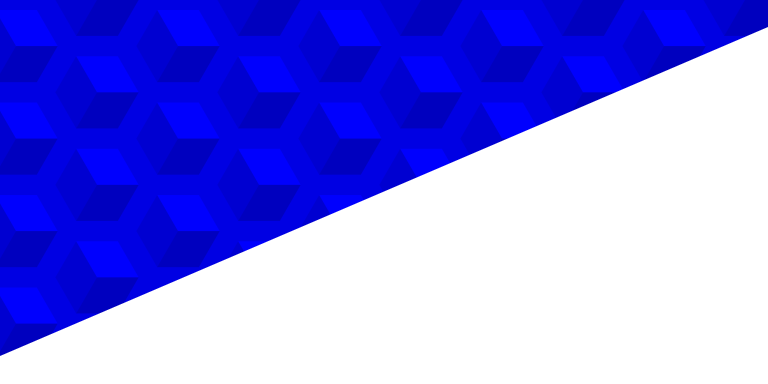
Give the GLSL for this background, as a Shadertoy shader.

```glsl
#define CELL vec2(0.4219, 0.2409)
#define CUBE_CENTRE vec2(0.0417, 0.8800)
#define CUBE_RADIUS 0.1085
#define EDGE_START 0.0729
#define EDGE_SLOPE 0.4284
#define PAPER vec3(1.0)
#define BASE_BLUE vec3(0.0, 0.0, 0.89)
#define TOP_BLUE vec3(0.0, 0.0, 0.995)
#define LEFT_BLUE vec3(0.0, 0.0, 0.82)
#define LOWER_BLUE vec3(0.0, 0.0, 0.75)

// Coverage of the region where the signed distance is negative
float coverage(float dist, float pixel) {
    return clamp(0.5 - dist / pixel, 0.0, 1.0);
}

// Offset from the nearest centre of a staggered lattice
vec2 nearestCentre(vec2 p) {
    vec2 even = mod(p + 0.5 * CELL, CELL) - 0.5 * CELL;
    vec2 odd = mod(p, CELL) - 0.5 * CELL;
    return dot(even, even) < dot(odd, odd) ? even : odd;
}

// Flat-topped hexagon
float hexagon(vec2 p, float radius) {
    p = abs(p);
    return max(p.y, dot(p, vec2(0.866, 0.5))) - 0.866 * radius;
}

// Three rhombic faces meeting at the cube centre
vec3 cubeColour(vec2 p, float pixel) {
    vec3 colour = mix(TOP_BLUE, LOWER_BLUE, coverage(p.y, pixel));
    float leftFace = dot(vec2(p.x, abs(p.y)), vec2(0.866, 0.5));
    return mix(colour, LEFT_BLUE, coverage(leftFace, pixel));
}

void mainImage(out vec4 fragColor, in vec2 fragCoord) {
    float pixel = 1.0 / iResolution.y;
    vec2 p = fragCoord * pixel;

    // Cube pattern
    vec2 local = nearestCentre(p - CUBE_CENTRE);
    float cube = coverage(hexagon(local, CUBE_RADIUS), pixel);
    vec3 colour = mix(BASE_BLUE, cubeColour(local, pixel), cube);

    // White area below the slanted edge
    float edge = (p.y - EDGE_START - EDGE_SLOPE * p.x)
               / length(vec2(1.0, EDGE_SLOPE));
    colour = mix(colour, PAPER, coverage(edge, pixel));

    fragColor = vec4(colour, 1.0);
}
```
